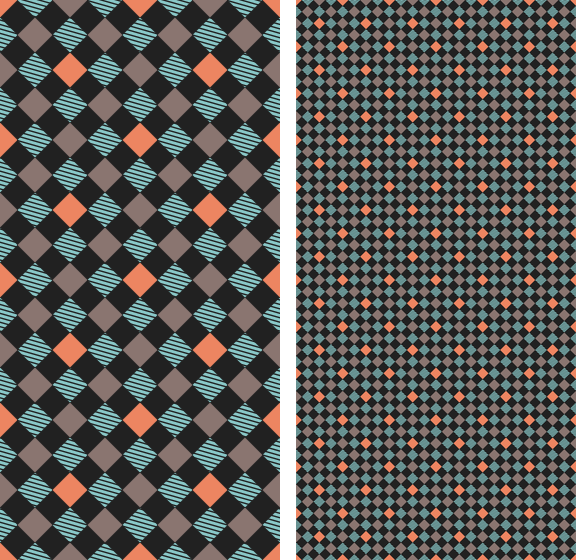
Left: one tile. Right: repeated 3 by 3.
Write a Shadertoy shader that draws this pattern.

```glsl
const vec2  REPEATS      = vec2(8.0, 16.0);    // diamonds across and up
const vec2  STRIPE_WAVES = vec2(18.0, 126.0);  // whole stripe cycles per canvas side
const float STRIPE_DARK  = 0.33;               // dark share of one stripe cycle

const vec3 CHARCOAL = vec3(0.130, 0.130, 0.130);
const vec3 TAUPE    = vec3(0.540, 0.460, 0.440);
const vec3 TEAL     = vec3(0.540, 0.790, 0.790);
const vec3 CORAL    = vec3(0.930, 0.520, 0.380);

// Coverage of a shape from its inside distance and the pixel size
float coverage(float inside, float pixel) {
    return clamp(inside / pixel + 0.5, 0.0, 1.0);
}

// Slanted pinstripes that wrap on both axes
vec3 stripedTeal(vec2 uv) {
    float pixel = length(STRIPE_WAVES / iResolution.xy);
    float fromDark = abs(fract(dot(uv, STRIPE_WAVES)) - 0.5);
    return mix(CHARCOAL, TEAL, coverage(fromDark - 0.5 * STRIPE_DARK, pixel));
}

// Striped on odd cells; coral on every fourth diagonal of even columns
vec3 diamondColor(vec2 cell, vec2 uv) {
    float diagonal = mod(cell.x + cell.y, 4.0);
    if (mod(diagonal, 2.0) > 0.5) return stripedTeal(uv);
    bool accent = diagonal < 0.5 && mod(cell.x, 2.0) < 0.5;
    return accent ? CORAL : TAUPE;
}

void mainImage(out vec4 fragColor, in vec2 fragCoord) {
    vec2 uv = fragCoord / iResolution.xy;
    vec2 grid = uv * REPEATS;
    vec2 cell = floor(grid + 0.5);
    vec2 local = abs(grid - cell);

    // Diamonds meet tip to tip, leaving equal dark diamonds between
    float inside = 0.5 - local.x - local.y;
    float pixel = length(REPEATS / iResolution.xy);
    vec3 color = mix(CHARCOAL, diamondColor(cell, uv), coverage(inside, pixel));
    fragColor = vec4(color, 1.0);
}
```
